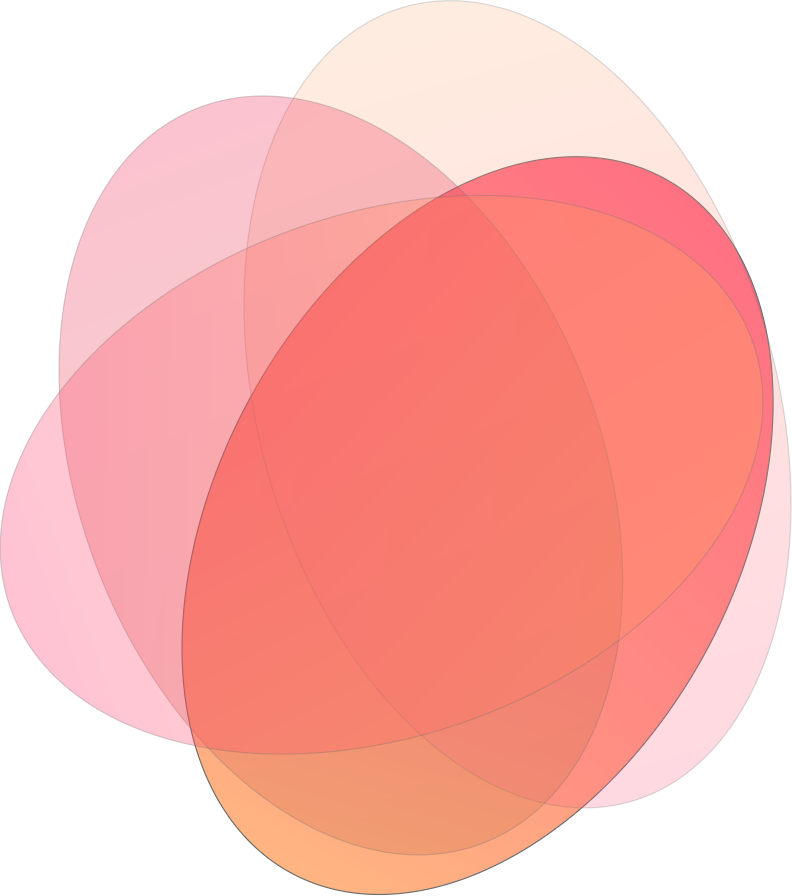
Give the GLSL for this background, as a WebGL 1 fragment shader.

```glsl
precision highp float;
// Four overlapping translucent ellipses in coral, pink and peach on white.

uniform vec2 u_resolution;

// Lengths are in units of the canvas height.
const vec2 RADII = vec2(0.440, 0.291);
const vec2 LONG_RADII = vec2(0.461, 0.289);
const float OUTLINE_HALF_WIDTH = 0.00065;
const vec3 OUTLINE = vec3(0.42);

const vec3 PAPER = vec3(1.0);
const vec3 PEACH = vec3(1.0, 0.71, 0.51);
const vec3 PINK = vec3(1.0, 0.40, 0.53);
const vec3 ROSE = vec3(1.0, 0.385, 0.51);
const vec3 CLAY = vec3(0.81, 0.46, 0.30);
const vec3 CRIMSON = vec3(0.95, 0.21, 0.38);
const vec3 MAGENTA = vec3(1.0, 0.21, 0.43);
const vec3 APRICOT = vec3(1.0, 0.67, 0.34);

const float SOLID = 1.0;
const float FAINT = 0.25;
const float SHEER = 0.30;

// Share of a pixel that lies inside the signed distance d.
float coverage(float d, float pixel) {
    return clamp(0.5 - d / pixel, 0.0, 1.0);
}

// Blend an outlined ellipse, shaded along its major axis, over a base colour.
vec3 addEllipse(vec3 base, vec2 p, vec2 center, vec2 radii, float angle,
                vec3 startColor, vec3 endColor, float opacity) {
    float c = cos(angle);
    float s = sin(angle);
    vec2 q = p - center;
    q = vec2(c * q.x + s * q.y, c * q.y - s * q.x);

    // First-order distance to the ellipse edge
    vec2 unit = q / radii;
    float k = length(unit);
    float d = (k - 1.0) * k / max(length(unit / radii), 1e-4);

    float pixel = 1.0 / u_resolution.y;
    float fill = coverage(d, pixel);
    float outer = coverage(d - OUTLINE_HALF_WIDTH, pixel);
    float inner = coverage(d + OUTLINE_HALF_WIDTH, pixel);

    float t = clamp(0.5 + 0.5 * unit.x, 0.0, 1.0);
    vec3 color = mix(base, mix(startColor, endColor, t), fill * opacity);
    return mix(color, OUTLINE, (outer - inner) * opacity);
}

void main() {
    vec2 p = gl_FragCoord.xy / u_resolution.y;

    // Solid base ellipse, then the sheer ones above it
    vec3 color = addEllipse(PAPER, p, vec2(0.533, 0.4134), RADII, 1.081,
                            PEACH, ROSE, SOLID);
    color = addEllipse(color, p, vec2(0.5776, 0.5488), LONG_RADII, 1.848,
                       PINK, PEACH, FAINT);
    color = addEllipse(color, p, vec2(0.3804, 0.4694), RADII, 1.941,
                       CLAY, CRIMSON, SHEER);
    color = addEllipse(color, p, vec2(0.4258, 0.4701), RADII, 0.3456,
                       MAGENTA, APRICOT, SHEER);

    gl_FragColor = vec4(color, 1.0);
}
```
